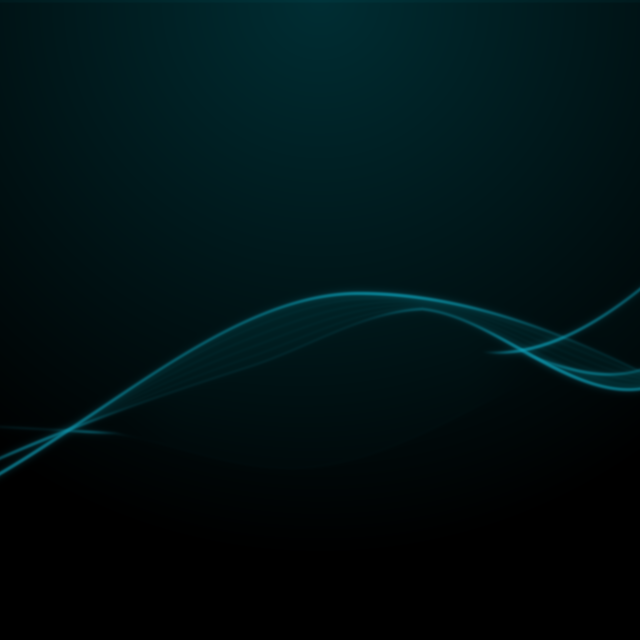
Write a Shadertoy shader that draws this background.

```glsl
const vec3 GLOW_COLOR = vec3(0.0, 0.178, 0.200);
const vec3 LINE_COLOR = vec3(0.05, 0.56, 0.65);
const vec3 VEIL_COLOR = vec3(0.0, 0.92, 1.0);
const vec2 GLOW_CENTER = vec2(0.5, 1.0);
const float GLOW_RADIUS = 0.87;
const float LINE_WIDTH = 0.0027;
const float HALO_WIDTH = 0.008;
const float HALO_GAIN = 0.14;
const float VEIL_SOFTNESS = 0.003;
const int STRANDS = 5;
const float STRAND_GAIN = 0.025;

// Control heights of the ribbon edges, one cubic per span
const vec4 CREST_RISE = vec4(0.260, 0.369, 0.5417, 0.5417);
const vec4 CREST_FALL = vec4(0.5417, 0.5417, 0.4924, 0.420);
const vec4 FOLD_START = vec4(0.284, 0.341, 0.3854, 0.427);
const vec4 FOLD_RISE = vec4(0.427, 0.4558, 0.514, 0.517);
const vec4 FOLD_FALL = vec4(0.517, 0.505, 0.378, 0.392);
const vec4 HEM_START = vec4(0.333, 0.330, 0.326, 0.323);
const vec4 HEM_FALL = vec4(0.323, 0.305, 0.267, 0.268);
const vec4 HEM_RISE = vec4(0.268, 0.268, 0.433, 0.470);
const vec4 WING = vec4(0.452, 0.437, 0.479, 0.548);
const vec4 CURL = vec4(0.454, 0.430, 0.402, 0.422);

float cubic(float x, float start, float end, vec4 h) {
    float t = clamp((x - start) / (end - start), 0.0, 1.0);
    float s = 1.0 - t;
    return dot(h, vec4(s * s * s, 3.0 * s * s * t, 3.0 * s * t * t, t * t * t));
}

float crestHeight(float x) {
    return x < 0.56 ? cubic(x, 0.0, 0.56, CREST_RISE)
                    : cubic(x, 0.56, 1.0, CREST_FALL);
}

float foldHeight(float x) {
    if (x < 0.39) return cubic(x, 0.0, 0.39, FOLD_START);
    return x < 0.66 ? cubic(x, 0.39, 0.66, FOLD_RISE)
                    : cubic(x, 0.66, 1.0, FOLD_FALL);
}

float hemHeight(float x) {
    if (x < 0.18) return cubic(x, 0.0, 0.18, HEM_START);
    return x < 0.456 ? cubic(x, 0.18, 0.456, HEM_FALL)
                     : cubic(x, 0.456, 1.0, HEM_RISE);
}

float bump(float x, float center, float width) {
    float d = (x - center) / width;
    return exp(-d * d);
}

// Thin bright line with a soft halo, corrected for slope
float stroke(float y, float height) {
    float slope = dFdx(height) * iResolution.x;
    float d = (y - height) * inversesqrt(1.0 + slope * slope);
    float width = max(LINE_WIDTH, 0.8 / iResolution.y);
    return bump(d, 0.0, width) + HALO_GAIN * bump(d, 0.0, HALO_WIDTH);
}

float between(float y, float a, float b) {
    return smoothstep(-VEIL_SOFTNESS, VEIL_SOFTNESS, y - min(a, b))
         * smoothstep(-VEIL_SOFTNESS, VEIL_SOFTNESS, max(a, b) - y);
}

void mainImage(out vec4 fragColor, in vec2 fragCoord) {
    vec2 uv = fragCoord / iResolution.xy;
    float x = uv.x, y = uv.y;

    // Backdrop glow and the faint rim along the top
    float glow = max(0.0, 1.0 - distance(uv, GLOW_CENTER) / GLOW_RADIUS);
    vec3 color = GLOW_COLOR * glow;
    color += VEIL_COLOR * 0.03 * smoothstep(0.994, 0.998, y);

    float crest = crestHeight(x);
    float fold = foldHeight(x);
    float hem = hemHeight(x);
    float wing = cubic(x, 0.74, 1.0, WING);
    float curl = cubic(x, 0.80, 1.0, CURL);

    // Translucent veils
    float rise = clamp((y - fold) / max(crest - fold, 0.01), 0.0, 1.0);
    float veil = between(y, crest, fold) * mix(0.035, 0.065, rise)
               * smoothstep(0.08, 0.2, x);
    float depth = clamp((y - hem) / max(fold - hem, 0.01), 0.0, 1.0);
    veil += between(y, fold, hem) * mix(0.010, 0.018, depth)
          * smoothstep(0.14, 0.3, x) * (1.0 - smoothstep(0.72, 0.85, x));
    veil += between(y, wing, crest) * 0.014 * smoothstep(0.86, 0.96, x);
    veil += between(y, curl, fold) * 0.07 * smoothstep(0.84, 0.94, x);
    color += VEIL_COLOR * veil;

    // Fine strands inside the main ribbon
    float light = 0.0;
    for (int i = 1; i < STRANDS; i++) {
        float height = mix(fold, crest, float(i) / float(STRANDS));
        light += STRAND_GAIN * stroke(y, height) * smoothstep(0.06, 0.18, x);
    }

    // Edges, brightest where the ribbon folds
    float crestLight = mix(0.38, 0.08, smoothstep(0.72, 0.95, x))
                     + 0.48 * bump(x, 0.04, 0.13) + 0.38 * bump(x, 0.61, 0.13);
    float foldLight = 0.06 + 0.58 * bump(x, 0.06, 0.09)
                    + 0.22 * bump(x, 0.66, 0.06) + 0.85 * bump(x, 0.85, 0.10)
                    + 0.45 * bump(x, 1.0, 0.07);
    float hemLight = 0.008 + 0.08 * bump(x, 0.04, 0.06) + 0.40 * bump(x, 0.135, 0.035);
    hemLight *= 1.0 - smoothstep(0.7, 0.85, x);
    float wingLight = smoothstep(0.75, 0.82, x) * mix(0.72, 0.45, smoothstep(0.82, 1.0, x));
    float curlLight = smoothstep(0.80, 0.90, x) * mix(0.50, 0.25, smoothstep(0.92, 1.0, x));

    light += crestLight * stroke(y, crest) + foldLight * stroke(y, fold);
    light += hemLight * stroke(y, hem) + wingLight * stroke(y, wing);
    light += curlLight * stroke(y, curl);

    // Soft blend keeps crossings from burning out
    color += LINE_COLOR * (1.0 - exp(-1.25 * light));
    fragColor = vec4(color, 1.0);
}
```
